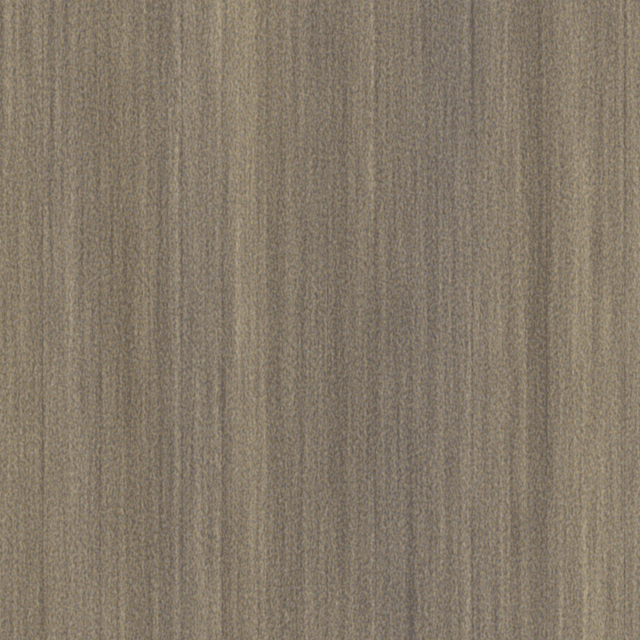
Write a three.js fragment shader that draws this texture.

```glsl
varying vec2 vUv;

const vec3 DARK_WOOD = vec3(0.452, 0.410, 0.360);
const vec3 LIGHT_WOOD = vec3(0.612, 0.562, 0.482);
const vec3 WARM_SHIFT = vec3(0.012, 0.002, -0.034);
const vec3 RED_SHIFT = vec3(0.016, -0.010, 0.004);
const int STREAKS = 10;
const int PORES = 9;

float hash(vec2 p) {
  vec3 q = fract(vec3(p.xyx) * 0.1031);
  q += dot(q, q.yzx + 33.33);
  return fract((q.x + q.y) * q.z);
}

vec2 gradientAt(vec2 cell) {
  float angle = 6.28318 * hash(cell);
  return vec2(cos(angle), sin(angle));
}

float gradientNoise(vec2 p) {
  vec2 i = floor(p);
  vec2 f = p - i;
  vec2 w = f * f * f * (f * (f * 6.0 - 15.0) + 10.0);
  vec2 e = vec2(1.0, 0.0);
  float a = dot(gradientAt(i), f);
  float b = dot(gradientAt(i + e.xy), f - e.xy);
  float c = dot(gradientAt(i + e.yx), f - e.yx);
  float d = dot(gradientAt(i + e.xx), f - e.xx);
  return mix(mix(a, b, w.x), mix(c, d, w.x), w.y);
}

// Noise with its own frequency per axis and an offset per layer
float layer(vec2 uv, vec2 frequency, float seed) {
  return gradientNoise(uv * frequency + vec2(seed, seed * 1.37 + 0.4));
}

// Upright grains on a turned lattice, so that no rows show
float grains(vec2 uv, vec2 frequency, float angle, float seed) {
  vec2 p = uv * frequency;
  float c = cos(angle);
  float s = sin(angle);
  return gradientNoise(vec2(c * p.x - s * p.y, s * p.x + c * p.y) + seed);
}

float ridge(float x, float center, float width) {
  float d = (x - center) / width;
  return exp(-d * d);
}

// Thin vertical lines at jittered spacing, fading in and out along their length
float lines(vec2 uv, int count, float width, float wobble, float floorLevel, float seed) {
  float sum = 0.0;
  for (int i = 0; i < 16; i++) {
    if (i >= count) break;
    float id = float(i);
    float jitter = hash(vec2(id + 3.0, seed));
    float center = (id + 0.1 + 0.8 * jitter) / float(count);
    center += wobble * layer(uv, vec2(0.0, 11.0), seed + id * 5.3);
    float fade = smoothstep(-0.3, 0.4, layer(uv, vec2(0.0, 2.4), seed + id * 7.7));
    float size = width * mix(0.7, 1.4, hash(vec2(seed, id + 9.0)));
    sum += ridge(uv.x, center, size) * mix(floorLevel, 1.0, fade);
  }
  return sum;
}

// Wide soft bands and narrower fibres running upwards
float bands(vec2 uv) {
  float tone = 0.36 * layer(uv, vec2(7.0, 0.7), 11.0);
  tone += 0.34 * layer(uv, vec2(21.0, 0.9), 23.0);
  tone += 0.30 * layer(uv, vec2(55.0, 1.2), 37.0);
  tone -= 0.18 * ridge(uv.x, 0.62, 0.07);
  tone -= 0.14 * ridge(uv.x, 0.83, 0.05);
  return tone;
}

float fibres(vec2 uv) {
  return 0.36 * layer(uv, vec2(118.0, 1.8), 41.0)
       + 0.40 * layer(uv, vec2(197.0, 9.0), 53.0);
}

float speckle(vec2 uv) {
  return 0.62 * grains(uv, vec2(250.0, 130.0), 0.6, 67.0)
       + 0.66 * grains(uv, vec2(290.0, 230.0), 1.0, 79.0);
}

void main() {
  vec2 uv = vUv;
  float tone = 0.50 + bands(uv) + fibres(uv) + speckle(uv);

  // Pale broken streaks and dark pore lines
  float broken = 0.8 + 1.6 * grains(uv, vec2(170.0, 60.0), 0.5, 83.0);
  tone += 0.42 * broken * lines(uv, STREAKS, 0.0038, 0.004, 0.12, 5.0);
  tone -= 0.46 * lines(uv, PORES, 0.0015, 0.0004, 0.4, 19.0);

  // Warm, red and grey tints, broad and fine
  float warmth = 0.45 * layer(uv, vec2(9.0, 0.9), 91.0)
               + 2.3 * grains(uv, vec2(215.0, 170.0), 0.8, 97.0)
               + 0.08 - 0.30 * ridge(uv.x, 0.70, 0.16);
  float redness = 1.8 * grains(uv, vec2(200.0, 180.0), 0.4, 103.0);

  vec3 color = DARK_WOOD + (LIGHT_WOOD - DARK_WOOD) * clamp(tone, -0.3, 1.4);
  color += WARM_SHIFT * warmth + RED_SHIFT * redness;
  gl_FragColor = vec4(color, 1.0);
}
```
